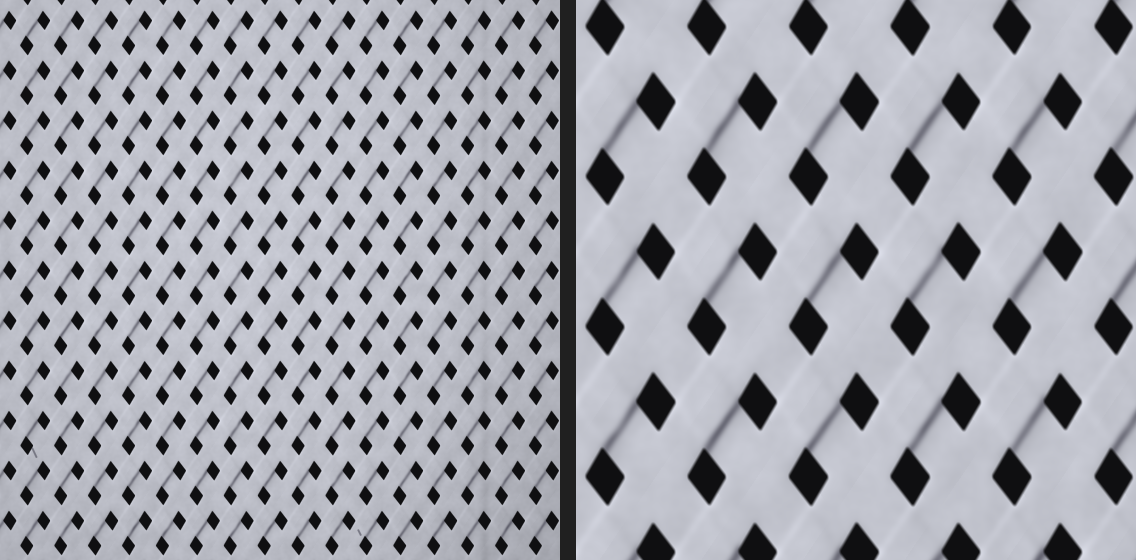
Left, the full canvas; right, a detail of the centre.
Reproduce this pattern procedurally as a Shadertoy shader.

```glsl
// Woven metal lattice: two families of slanted flat strips leave staggered dark diamonds.
// Skewed coordinates turn the strips into unit cells; row parity picks the strip on top.
// Creases, bevels, soft dents and a broad light gradient shade the metal.

const vec2 PITCH = vec2(0.06055, 0.08932);      // spacing of holes within a row, and of like rows
const vec2 FIRST_HOLE = vec2(0.0176, 0.9635);
const float STRIP_PITCH = 0.0502;               // distance between neighbouring strip axes
const float HOLE_HALF = 0.198;                  // half hole side, in strip pitches
const vec3 METAL = vec3(0.742, 0.750, 0.787);
const vec3 CREASE = vec3(0.36, 0.36, 0.41);
const vec3 VOID_COLOUR = vec3(0.060, 0.060, 0.066);

float hash(vec2 p) {
    vec3 h = fract(vec3(p.xyx) * 0.1031);
    h += dot(h, h.yzx + 33.33);
    return fract((h.x + h.y) * h.z);
}

vec2 gradientAt(vec2 cell) {
    float angle = 6.2832 * hash(cell);
    return vec2(cos(angle), sin(angle));
}

float gradientNoise(vec2 p) {
    vec2 i = floor(p), f = p - i;
    vec2 w = f * f * f * (f * (f * 6.0 - 15.0) + 10.0);
    vec2 e = vec2(1.0, 0.0);
    float low = mix(dot(gradientAt(i), f), dot(gradientAt(i + e), f - e), w.x);
    float high = mix(dot(gradientAt(i + e.yx), f - e.yx), dot(gradientAt(i + 1.0), f - 1.0), w.x);
    return mix(low, high, w.y);
}

float bump(float x, float width) {
    return exp(-x * x / (width * width));
}

float roundedBox(vec2 p, float halfSide, float radius) {
    vec2 d = abs(p) - halfSide + radius;
    return length(max(d, 0.0)) + min(max(d.x, d.y), 0.0) - radius;
}

float segmentDistance(vec2 p, vec2 a, vec2 b) {
    vec2 ab = b - a;
    return length(p - a - ab * clamp(dot(p - a, ab) / dot(ab, ab), 0.0, 1.0));
}

// x runs along rising strips, y along falling strips; holes sit on the integers
vec2 latticeCoords(vec2 p) {
    vec2 q = (p - FIRST_HOLE) / PITCH;
    return vec2(q.x + q.y, q.x - q.y);
}

// Signed brightness of the weave relief around one hole
float reliefShade(vec2 local, float side) {
    float shadowed = step(0.0, local.x * side);
    float lit = 1.0 - shadowed;
    float fallingEdge = bump(local.x + HOLE_HALF * sign(local.y) * side, 0.07);
    float shade = lit * 0.045 * bump(local.y - 0.21, 0.055);
    shade -= shadowed * 0.05 * bump(local.y + 0.10, 0.13);
    shade -= 0.025 * fallingEdge * sign(local.y) * side * smoothstep(0.1, 0.25, abs(local.y));
    return shade + 0.018 * cos(6.2832 * local.y) * side * local.x;
}

// Dark line under the lower right edge of a rising strip that passes on top
float creaseMask(vec2 local, float side, float wobble) {
    float shadowed = smoothstep(0.08, 0.2, local.x * side);
    return shadowed * bump(local.y + 0.175 + 0.02 * wobble, 0.055) * (0.72 + 0.35 * wobble);
}

// Broad uneven light, with a faint vertical seam
float ambientLight(vec2 p) {
    float light = 1.035 - 0.19 * dot(p - vec2(0.47, 0.6), p - vec2(0.47, 0.6));
    light -= 0.045 * smoothstep(0.6, 1.0, p.x) * (1.0 - 0.5 * p.y);
    return light - 0.05 * bump(p.x - 0.866, 0.007);
}

float scratchMask(vec2 p, vec2 a, vec2 b, float blur) {
    return 1.0 - smoothstep(0.0004, 0.0012 + blur, segmentDistance(p, a, b));
}

void mainImage(out vec4 fragColor, in vec2 fragCoord) {
    vec2 p = fragCoord / iResolution.xy;
    float pixel = 1.0 / min(iResolution.x, iResolution.y);

    // Nearest hole and the position around it
    vec2 lattice = latticeCoords(p);
    vec2 id = round(lattice);
    vec2 local = lattice - id;
    float side = mod(id.x + id.y, 2.0) < 0.5 ? -1.0 : 1.0;

    // Slightly sheared hole with small changes in size
    vec2 sheared = local + 0.07 * (local.x - local.y);
    float halfSide = HOLE_HALF + 0.008 * (hash(id) - 0.5);
    float hole = roundedBox(sheared, halfSide, 0.035) * STRIP_PITCH;

    // Metal: weave relief, dents and bevelled rims
    float dents = gradientNoise(p * vec2(42.0, 34.0));
    float grain = gradientNoise(p * 150.0);
    float shade = reliefShade(local, side) + 0.05 * dents + 0.018 * grain;
    float rim = exp(-max(hole, 0.0) / 0.0022);
    shade += 0.085 * rim * clamp(local.y * 5.0, -1.0, 1.0);
    vec3 colour = METAL * (ambientLight(p) + shade);
    float wobble = gradientNoise(p * 60.0 + 17.0);
    colour = mix(colour, CREASE, clamp(creaseMask(local, side, wobble), 0.0, 1.0));

    // Fine wear
    float scratches = scratchMask(p, vec2(0.058, 0.199), vec2(0.065, 0.184), pixel)
                    + scratchMask(p, vec2(0.640, 0.053), vec2(0.644, 0.045), pixel);
    colour = mix(colour, CREASE, 0.7 * min(scratches, 1.0));

    // Open holes with softened edges
    float edge = max(0.0012, 0.75 * pixel);
    colour = mix(VOID_COLOUR, colour, smoothstep(-edge, edge, hole));
    fragColor = vec4(colour, 1.0);
}
```
